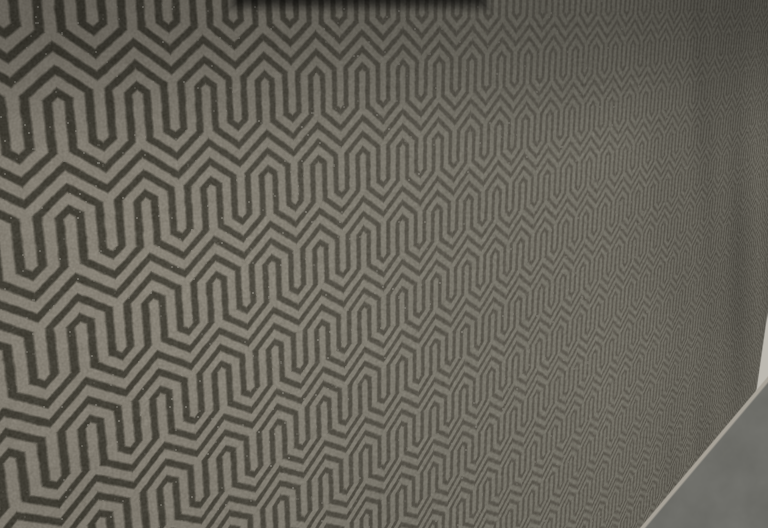
Write a Shadertoy shader that draws this pattern.

```glsl
// Wallpaper of nested hexagonal meanders on a wall receding to the right.
// Two vanishing points map the canvas to the wall; folded hexagonal distances
// give the grooves, and gradient noise gives the grain, wear and uneven light.

const float COLUMN = 4.0;          // column pitch, in groove pitches
const float PITCH = 0.19;          // upright groove pitch, in row heights
const float RISE = 0.27;           // climb of a slanted arm, in row heights
const float STRAIGHT = 0.5 * (1.0 + RISE - 5.0 * PITCH); // five grooves per row
const float GROOVE = 0.43;         // groove width, in groove pitches

vec2 hash2(vec2 p) {
    vec3 q = fract(vec3(p.xyx) * vec3(0.1031, 0.1030, 0.0973));
    q += dot(q, q.yzx + 33.33);
    return fract((q.xx + q.yz) * q.zy);
}

float gradientDot(vec2 cell, vec2 corner, vec2 f) {
    return dot(hash2(cell + corner) * 2.0 - 1.0, f - corner);
}

float gradientNoise(vec2 p) {
    vec2 cell = floor(p), f = fract(p);
    vec2 w = f * f * f * (f * (f * 6.0 - 15.0) + 10.0);
    float low = mix(gradientDot(cell, vec2(0, 0), f), gradientDot(cell, vec2(1, 0), f), w.x);
    float high = mix(gradientDot(cell, vec2(0, 1), f), gradientDot(cell, vec2(1, 1), f), w.x);
    return mix(low, high, w.y);
}

float fbm(vec2 p) {
    float sum = 0.0, gain = 0.6;
    for (int i = 0; i < 4; i++) {
        sum += gain * gradientNoise(p);
        p = p * 2.03 + 17.0;
        gain *= 0.5;
    }
    return sum;
}

// Projective map from the canvas to groove pitches across and rows up.
vec2 wallCoords(vec2 p, vec2 sideVanish, vec2 downVanish, vec2 anchor, vec2 scale) {
    vec3 q = vec3(p, 1.0), side = vec3(sideVanish, 1.0);
    vec3 down = vec3(downVanish, 1.0), origin = vec3(anchor, 1.0);
    float depth = dot(cross(side, down), q);
    return scale * vec2(dot(cross(down, origin), q), dot(cross(side, origin), q)) / depth;
}

// Distance from a groove centre: arches above mid-row, cups below it.
float meander(vec2 w) {
    float u = abs(mod(w.x + 0.5 * COLUMN, COLUMN) - 0.5 * COLUMN);
    float v = fract(w.y + 0.5) - 0.5;
    u = v > 0.0 ? u : 0.5 * COLUMN - u;
    float arm = (RISE * u / (0.5 * COLUMN) + abs(v) - STRAIGHT) / PITCH;
    return abs(fract(max(u, arm)) - 0.5);
}

// Antialiased groove that settles to its mean tone when too fine to resolve.
float grooveMask(float dist, float width, float blur) {
    float mask = 1.0 - smoothstep(0.5 * width - blur, 0.5 * width + blur, dist);
    return mix(mask, width, smoothstep(0.45, 1.0, blur));
}

float softBox(vec2 p, vec2 center, vec2 halfSize, float soft) {
    vec2 d = abs(p - center) - halfSize;
    return 1.0 - smoothstep(-soft, soft, max(d.x, d.y));
}

vec3 wallColor(vec2 p, vec2 w, float blur) {
    float far = smoothstep(0.1, 1.2, p.x);
    float topHaze = smoothstep(0.55, 1.0, p.y) * smoothstep(0.5, 1.1, p.x);
    float wear = fbm(w * vec2(1.7, 11.0));
    float groove = grooveMask(meander(w) + 0.07 * wear, GROOVE, blur);

    vec3 ridge = mix(vec3(0.515, 0.495, 0.452), vec3(0.465, 0.455, 0.415), far);
    vec3 recess = mix(vec3(0.255, 0.245, 0.21), vec3(0.37, 0.355, 0.32), far);
    recess = mix(recess, ridge * 0.85, 0.35 * topHaze);
    vec3 col = mix(ridge, recess, groove);

    // Fine grain, and rare glitter in the grooves.
    col += 0.04 * wear + 0.05 * gradientNoise(p * 190.0);
    float glint = smoothstep(0.985, 1.0, hash2(floor(p * 260.0)).x);
    col += 0.18 * glint * groove * (1.0 - 0.6 * far);

    // Pool of light, dim upper edge, dim far end with upright streaks.
    vec2 pool = (p - vec2(0.52, 0.42)) / vec2(0.75, 0.5);
    float light = 0.93 + 0.12 * exp(-dot(pool, pool));
    light -= 0.17 * smoothstep(0.68, 1.0, p.y);
    float end = smoothstep(1.12, 1.42, p.x);
    light -= end * (0.10 - 0.16 * gradientNoise(vec2(p.x * 24.0, p.y * 2.0)));
    return col * (light + 0.06 * fbm(p * 3.0));
}

void mainImage(out vec4 fragColor, in vec2 fragCoord) {
    vec2 p = fragCoord / iResolution.y;
    float px = 1.0 / iResolution.y;
    vec2 w = wallCoords(p, vec2(2.074, 1.0), vec2(0.74, -5.4),
                        vec2(0.114, 0.767), vec2(48.5, 27.5));
    vec2 footprint = fwidth(w) * vec2(1.0, 0.8 / PITCH);
    vec3 col = wallColor(p, w, 0.06 + 0.65 * max(footprint.x, footprint.y));

    // Shadowed ledge at the top.
    col *= 1.0 - 0.65 * softBox(p, vec2(0.68, 1.02), vec2(0.24, 0.032), 0.018);

    // Pale return beyond the far corner.
    float corner = p.x - 1.434 - 0.144 * (p.y - 0.271);
    float beyond = smoothstep(-px, px, corner) * (1.0 - smoothstep(0.39, 0.42, p.y));
    col = mix(col, vec3(0.74, 0.73, 0.70), beyond);

    // Floor and its light skirting.
    float edge = (p.x - 1.212 - 0.845 * p.y) * 0.764;
    vec3 ground = vec3(0.43, 0.43, 0.41) + 0.06 * fbm(p * 14.0);
    ground = mix(vec3(0.66, 0.64, 0.60), ground, smoothstep(0.005, 0.010, edge));
    col = mix(col, ground, smoothstep(-px, px, edge));

    fragColor = vec4(clamp(col, 0.0, 1.0), 1.0);
}
```
